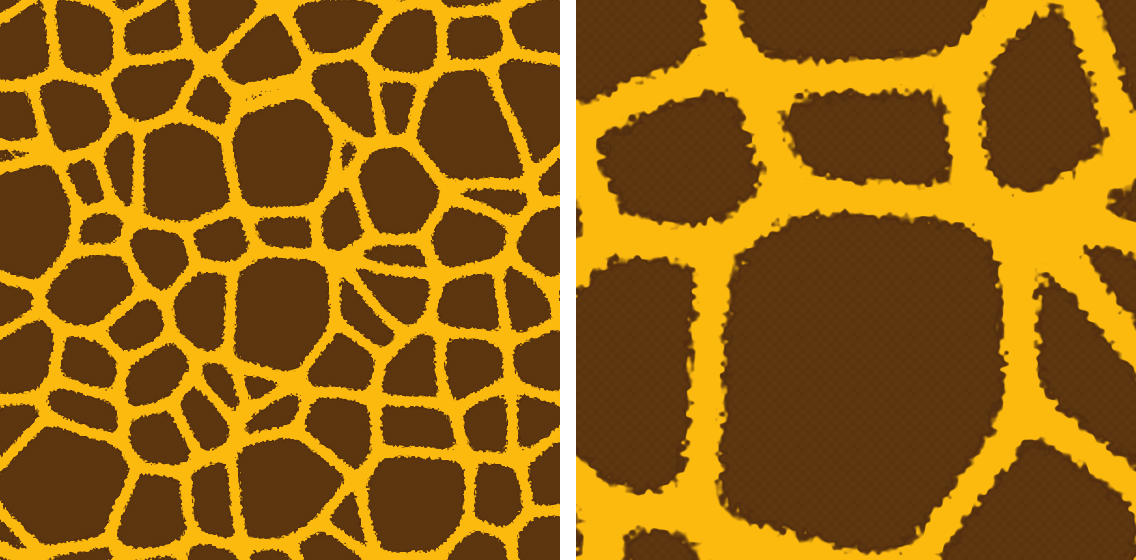
Left, the full canvas; right, a detail of the centre.
Give the GLSL for this pattern, as a three.js fragment shader.

```glsl
// Giraffe hide: rounded brown patches of mixed size with frayed edges on golden yellow.
varying vec2 vUv;

const vec3 GOLD = vec3(0.99, 0.73, 0.06);
const vec3 BROWN = vec3(0.36, 0.21, 0.06);
const vec3 DARK_RIM = vec3(0.29, 0.15, 0.06);

const float CELLS = 8.5;          // seed cells across the canvas
const float JITTER = 0.74;        // scatter of the seeds inside their cells
const float SMALL_WEIGHT = 0.12;  // size variation of ordinary patches
const float LARGE_WEIGHT = 0.75;  // extra size of the few large patches
const float HALF_GAP = 0.0096;    // half the width of the yellow bands
const float ROUNDING = 0.0068;    // softness of the patch corners
const float FRAY = 0.0045;        // depth of the ragged edge
const float FRAY_SCALE = 300.0;   // fineness of the ragged edge
const float EDGE_SOFT = 0.0014;   // half width of the edge blend
const float WEAVE_WAVES = 150.0;  // fine weave inside the brown
const float WEAVE_DEPTH = 0.04;
const vec2 SEED_SHIFT = vec2(17.3, 41.6);
const float TAU = 6.2831853;

vec3 hash3(vec2 p) {
  vec3 q = fract(p.xyx * vec3(0.1031, 0.1030, 0.0973));
  q += dot(q, q.yxz + 33.33);
  return fract((q.xxy + q.yzz) * q.zyx);
}

float valueNoise(vec2 p) {
  vec2 i = floor(p);
  vec2 f = fract(p);
  f = f * f * (3.0 - 2.0 * f);
  float low = mix(hash3(i).x, hash3(i + vec2(1.0, 0.0)).x, f.x);
  float high = mix(hash3(i + vec2(0.0, 1.0)).x, hash3(i + vec2(1.0, 1.0)).x, f.x);
  return mix(low, high, f.y);
}

// Seed position in xy, patch weight in z.
vec3 seedOf(vec2 id) {
  vec3 h = hash3(id);
  float weight = SMALL_WEIGHT * h.z + LARGE_WEIGHT * smoothstep(0.8, 1.0, h.z);
  return vec3(id + 0.5 + JITTER * (h.xy - 0.5), weight);
}

float powerDistance(vec2 p, vec3 seed) {
  vec2 d = p - seed.xy;
  return dot(d, d) - seed.z;
}

// Rounded distance, in canvas units, to the border of the weighted cell.
float borderDistance(vec2 uv) {
  vec2 p = uv * CELLS + SEED_SHIFT;
  vec2 base = floor(p);

  // Find the cell that owns this point.
  vec2 ownerId = base;
  float ownerPower = 1e5;
  for (int y = -2; y <= 2; y++) {
    for (int x = -2; x <= 2; x++) {
      vec2 id = base + vec2(float(x), float(y));
      float power = powerDistance(p, seedOf(id));
      if (power < ownerPower) {
        ownerPower = power;
        ownerId = id;
      }
    }
  }

  // Blend the distances to all its sides with a smooth minimum.
  vec3 owner = seedOf(ownerId);
  float total = 1e-20;
  for (int y = -3; y <= 3; y++) {
    for (int x = -3; x <= 3; x++) {
      if (x == 0 && y == 0) continue;
      vec3 other = seedOf(ownerId + vec2(float(x), float(y)));
      float span = max(length(other.xy - owner.xy), 0.01);
      float side = (powerDistance(p, other) - ownerPower) / (2.0 * span * CELLS);
      total += exp(-max(side, 0.0) / ROUNDING);
    }
  }
  return -ROUNDING * log(total);
}

void main() {
  // Bend the sides slightly.
  vec2 bend = sin(vUv.yx * vec2(23.0, 26.0) + vec2(0.7, 2.1));
  bend += 0.5 * sin(vUv.yx * vec2(51.0, 47.0) + vec2(3.4, 1.2));
  vec2 uv = vUv + 0.003 * bend;

  // Fray the outline with fine noise.
  float fray = 0.65 * valueNoise(vUv * FRAY_SCALE)
             + 0.35 * valueNoise(vUv * FRAY_SCALE * 0.53 + 71.0) - 0.5;
  float inside = borderDistance(uv) - HALF_GAP + 2.0 * FRAY * fray;

  // Brown fill with a faint weave and a thin darker rim.
  vec2 wave = sin(vUv * WEAVE_WAVES * TAU);
  vec3 patchColor = BROWN * (1.0 + WEAVE_DEPTH * wave.x * wave.y);
  float rim = smoothstep(EDGE_SOFT, 1.6 * EDGE_SOFT, inside)
            * (1.0 - smoothstep(1.6 * EDGE_SOFT, 3.0 * EDGE_SOFT, inside));
  patchColor = mix(patchColor, DARK_RIM, 0.5 * rim);

  float cover = smoothstep(-EDGE_SOFT, EDGE_SOFT, inside);
  gl_FragColor = vec4(mix(GOLD, patchColor, cover), 1.0);
}
```
